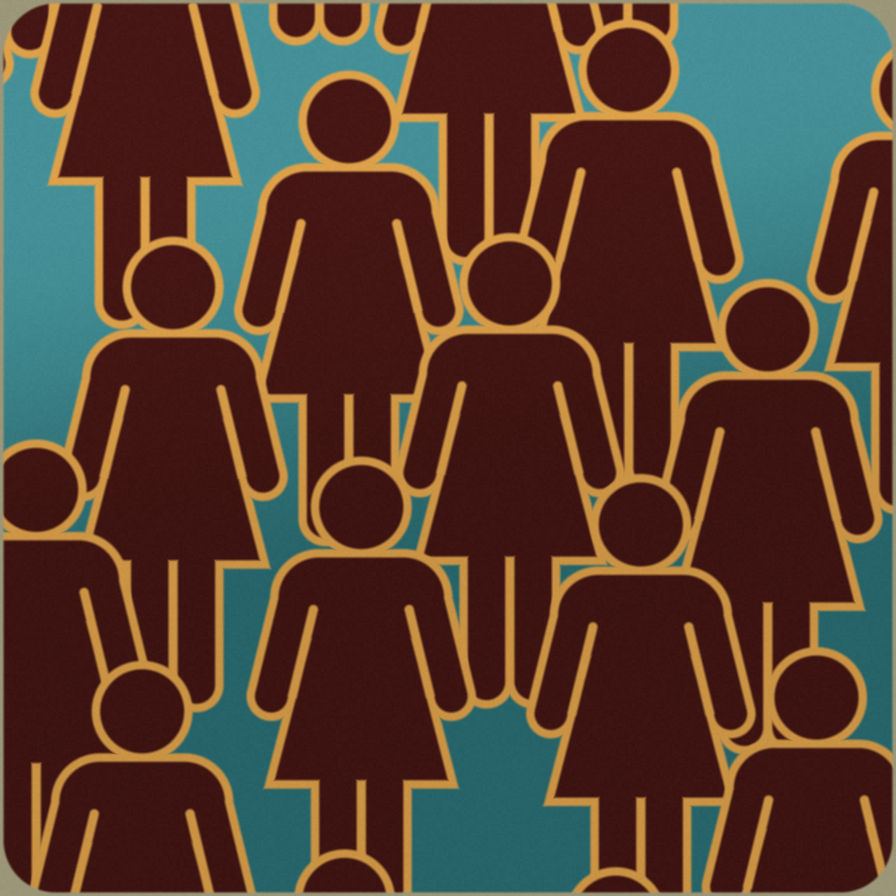
Reproduce this pattern procedurally as a three.js fragment shader.

```glsl
// Crowd of outlined pictogram figures in skirts on a rounded teal card.
// Each staggered row holds one jittered figure per cell, with some cells empty;
// rows are painted top to bottom. Figures are unions of distance functions.
varying vec2 vUv;

const vec3 MAROON     = vec3(0.250, 0.080, 0.070);
const vec3 GOLD       = vec3(0.825, 0.600, 0.275);
const vec3 TEAL_DARK  = vec3(0.150, 0.390, 0.410);
const vec3 TEAL_LIGHT = vec3(0.270, 0.565, 0.595);
const vec3 TABLE      = vec3(0.610, 0.590, 0.470);

const float HEAD       = 0.0469;              // head radius, the figure's unit
const float STROKE     = 0.0094;              // outline width
const float SOFTNESS   = 0.0022;              // edge blur
const vec2  PITCH      = vec2(0.341, 0.234);  // cell width, row spacing
const vec2  FIRST_HEAD = vec2(0.368, 0.090);  // head centre of cell 0, row 0
const vec2  JITTER     = vec2(0.041, 0.050);
const vec2  GAP_STEP   = vec2(2.0, 4.0);      // pattern of the empty cells
const float GAP_PERIOD = 7.0;
const float GAP_PHASE  = 5.0;
const float CARD_INSET  = 0.004;
const float CARD_RADIUS = 0.058;
const float GRAIN       = 0.014;
const int   ROWS        = 8;

vec2 hash22(vec2 p) {
  vec3 q = fract(p.xyx * vec3(0.1031, 0.1030, 0.0973));
  q += dot(q, q.yzx + 33.33);
  return fract((q.xx + q.yz) * q.zy);
}

float segment(vec2 p, vec2 a, vec2 b) {
  vec2 ab = b - a;
  vec2 ap = p - a;
  return length(ap - ab * clamp(dot(ap, ab) / dot(ab, ab), 0.0, 1.0));
}

float roundedBox(vec2 p, vec2 halfSize, float radius) {
  vec2 q = abs(p) - halfSize + radius;
  return length(max(q, 0.0)) + min(max(q.x, q.y), 0.0) - radius;
}

// Distance to a figure; head at the origin, y down, in head radii
float figure(vec2 p) {
  p.x = abs(p.x);
  float head = length(p) - 1.0;
  float shoulders = segment(p, vec2(0.0, 2.17), vec2(1.0, 2.17)) - 0.97;
  float arm = segment(p, vec2(1.58, 2.22), vec2(2.14, 4.5)) - 0.39;
  float side = dot(p - vec2(2.06, 6.5), normalize(vec2(1.0, -0.26)));
  float skirt = max(side, max(p.y - 6.5, 1.94 - p.y));
  float leg = segment(p, vec2(0.555, 6.25), vec2(0.555, 9.47)) - 0.445;
  float body = min(min(min(head, shoulders), min(arm, skirt)), leg);

  // Narrow slit parting the arm from the dress
  float slit = 0.11 - segment(p, vec2(1.14, 2.44), vec2(1.64, 4.5));
  return max(body, slit);
}

float cover(float d) {
  return 1.0 - smoothstep(-SOFTNESS, SOFTNESS, d);
}

void main() {
  vec2 p = vec2(vUv.x, 1.0 - vUv.y);

  // Light falls from the upper left
  float light = smoothstep(0.38, 0.80, 1.0 - 0.85 * p.y - 0.15 * p.x);
  vec3 color = mix(TEAL_DARK, TEAL_LIGHT, light);
  vec3 gold = GOLD * mix(0.96, 1.05, light);
  vec3 maroon = MAROON * mix(0.94, 1.08, light);

  // Paint staggered rows, back to front
  for (int i = 0; i < ROWS; i++) {
    float row = float(i) - 3.0;
    float x0 = FIRST_HEAD.x + 0.5 * PITCH.x * mod(row, 2.0);
    float cell = floor((p.x - x0) / PITCH.x + 0.5);
    float slot = mod(dot(vec2(cell, row), GAP_STEP), GAP_PERIOD);
    float present = step(0.5, abs(slot - GAP_PHASE));

    vec2 shift = JITTER * (2.0 * hash22(vec2(cell, row) + 17.0) - 1.0);
    vec2 center = vec2(x0 + cell * PITCH.x, FIRST_HEAD.y + row * PITCH.y) + shift;
    float d = figure((p - center) / HEAD) * HEAD;
    color = mix(color, gold, present * cover(d - STROKE));
    color = mix(color, maroon, present * cover(d));
  }

  // Rounded card edge and fine print grain
  float card = roundedBox(p - 0.5, vec2(0.5 - CARD_INSET), CARD_RADIUS);
  color = mix(TABLE, color, cover(card));
  color += GRAIN * (hash22(floor(p * 384.0)).x - 0.5);

  gl_FragColor = vec4(color, 1.0);
}
```
